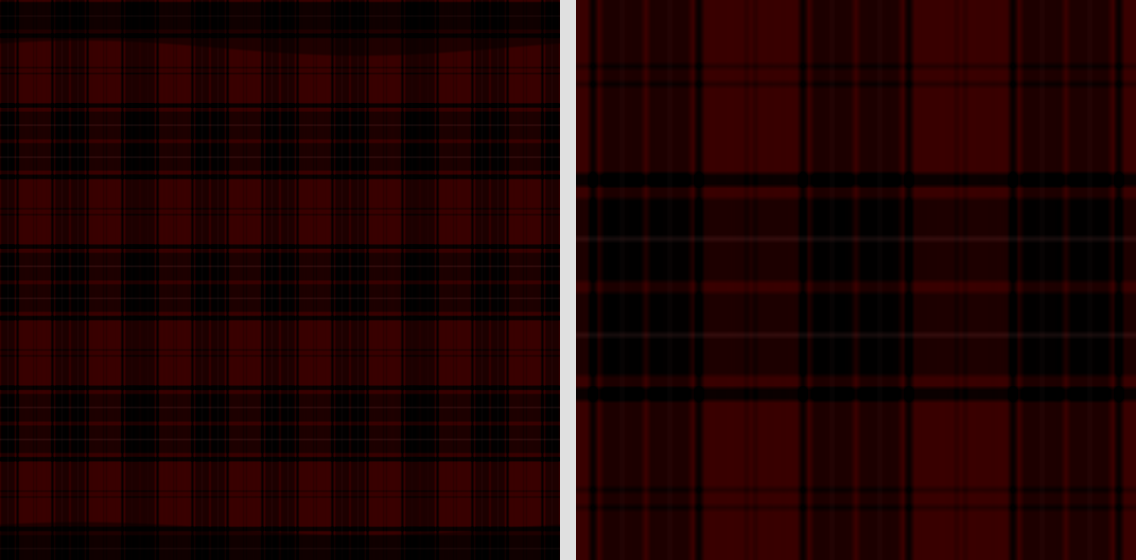
Left: the whole. Right: its middle third, enlarged.
A three.js fragment shader for this pattern:

```glsl
#define COLUMNS 8.0
#define ROWS 3.967
#define SOFT 0.003
#define FIELD_RED 0.22
#define BAND_DROP 0.108
#define BLACK_DROP 0.18
#define FINE_DROP 0.08
#define PALE_THREAD vec3(0.10, 0.055, 0.055)
#define THREADS 256.0
#define THREAD_VARIATION 0.008
#define FOLD_SHADE 0.55

varying vec2 vUv;

float hash(float n) {
  return fract(sin(n * 127.1) * 43758.5453);
}

// Coverage of a stripe, averaged over the soft width.
float stripe(float t, float center, float halfWidth, float soft) {
  float d = t - center;
  return clamp((d + halfWidth) / soft + 0.5, 0.0, 1.0)
       - clamp((d - halfWidth) / soft + 0.5, 0.0, 1.0);
}

// One mirrored sett: x is the loss of red, y the pale thread.
vec2 sett(float p, float soft, float accent) {
  float t = abs(fract(p + 0.5) - 0.5);
  float band = stripe(t, 0.0, 0.239, soft);
  float red = stripe(t, 0.0, 0.0135, soft) * accent
            + stripe(t, 0.224, 0.015, soft);
  float black = stripe(t, 0.2535, 0.015, soft);
  float fine = stripe(t, 0.479, 0.006, soft);
  float pale = stripe(t, 0.1135, 0.0045, soft) * accent;
  float drop = BAND_DROP * band * (1.0 - min(red, 1.0))
             + BLACK_DROP * black + FINE_DROP * fine;
  return vec2(drop, pale);
}

// Dark folds along the top and bottom with wavy edges.
float foldShadow(vec2 uv) {
  float wave = cos(6.28318 * (uv.x - 0.645));
  float top = 0.914 - 0.0135 * wave;
  float bottom = 0.056 - 0.0117 * wave;
  float upper = smoothstep(top - SOFT, top + SOFT, uv.y)
              * (1.0 - smoothstep(0.994, 0.998, uv.y));
  float lower = 1.0 - smoothstep(bottom - SOFT, bottom + SOFT, uv.y);
  return max(upper, lower);
}

void main() {
  // Every fourth column band has muted accents.
  float column = floor(vUv.x * COLUMNS + 0.5);
  float muted = step(abs(mod(column, 4.0) - 2.0), 0.5);
  vec2 warp = sett(vUv.x * COLUMNS, SOFT * COLUMNS, 1.0 - 0.7 * muted);
  vec2 weft = sett((1.0 - vUv.y) * ROWS, SOFT * ROWS, 1.0);

  // Slight unevenness between vertical threads.
  float thread = vUv.x * THREADS;
  float uneven = mix(hash(floor(thread)), hash(floor(thread) + 1.0),
                     smoothstep(0.0, 1.0, fract(thread))) - 0.5;

  float red = FIELD_RED - warp.x - weft.x + uneven * THREAD_VARIATION;
  vec3 cloth = vec3(max(red, 0.0), 0.0, 0.0);
  cloth += PALE_THREAD * (weft.y + 0.5 * warp.y);
  cloth *= mix(1.0, FOLD_SHADE, foldShadow(vUv));
  gl_FragColor = vec4(cloth, 1.0);
}
```
